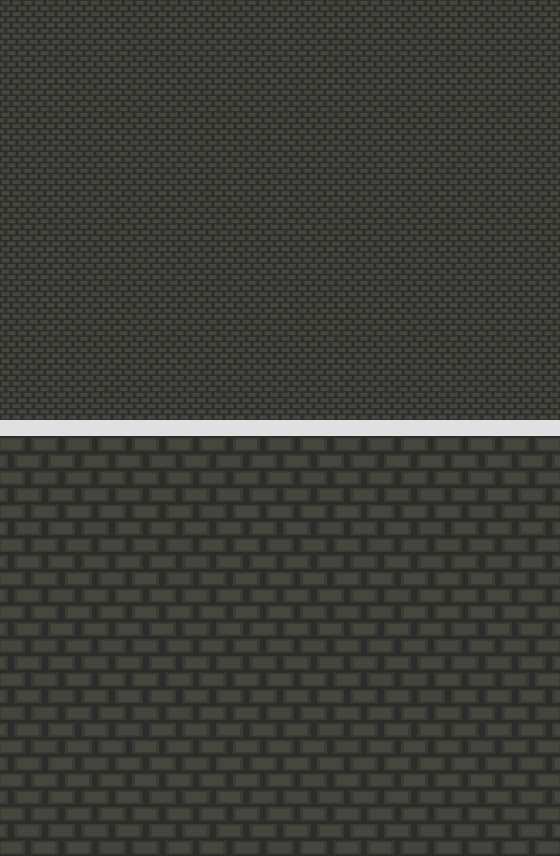
Top, the full canvas; bottom, a detail of the centre.
A WebGL 1 fragment shader for this texture:

```glsl
precision highp float;
// Dark olive-grey brick wall in running bond, with bevelled bricks.

uniform vec2 u_resolution;

const vec2 REPEATS = vec2(50.0, 75.0);  // bricks across, courses down
const float MORTAR_INSET = 0.095;       // joint on each side, as a share of the cell
const float FACE_INSET = 0.19;          // joint plus bevel on each side
const float EDGE_SOFTNESS = 0.7;        // edge blend, in pixels
const float TONE_VARIATION = 0.02;

const vec3 MORTAR_COLOR = vec3(0.174, 0.177, 0.167);
const vec3 BEVEL_COLOR = vec3(0.222, 0.228, 0.202);
const vec3 FACE_COLOR = vec3(0.274, 0.274, 0.240);

float hash(vec2 p) {
  return fract(sin(dot(p, vec2(127.1, 311.7))) * 4375.85);
}

// Smooth coverage of a rectangle inset from the sides of its unit cell.
float insetBox(vec2 cellUv, float inset, vec2 blend) {
  vec2 depth = 0.5 - inset - abs(cellUv - 0.5);
  vec2 cover = clamp(depth / blend + 0.5, 0.0, 1.0);
  return cover.x * cover.y;
}

// Brick grid with every other course moved by half a brick.
vec2 runningBond(vec2 p) {
  return vec2(p.x + 0.5 * mod(floor(p.y), 2.0), p.y);
}

vec3 brickColor(vec2 grid, vec2 blend) {
  vec2 cellUv = fract(grid);
  float body = insetBox(cellUv, MORTAR_INSET, blend);
  float face = insetBox(cellUv, FACE_INSET, blend);
  float tone = 1.0 + TONE_VARIATION * (hash(floor(grid)) - 0.5);
  vec3 color = mix(MORTAR_COLOR, BEVEL_COLOR * tone, body);
  return mix(color, FACE_COLOR * tone, face);
}

void main() {
  vec2 p = gl_FragCoord.xy / u_resolution * REPEATS;
  vec2 blend = EDGE_SOFTNESS * REPEATS / u_resolution;
  gl_FragColor = vec4(brickColor(runningBond(p), blend), 1.0);
}
```
